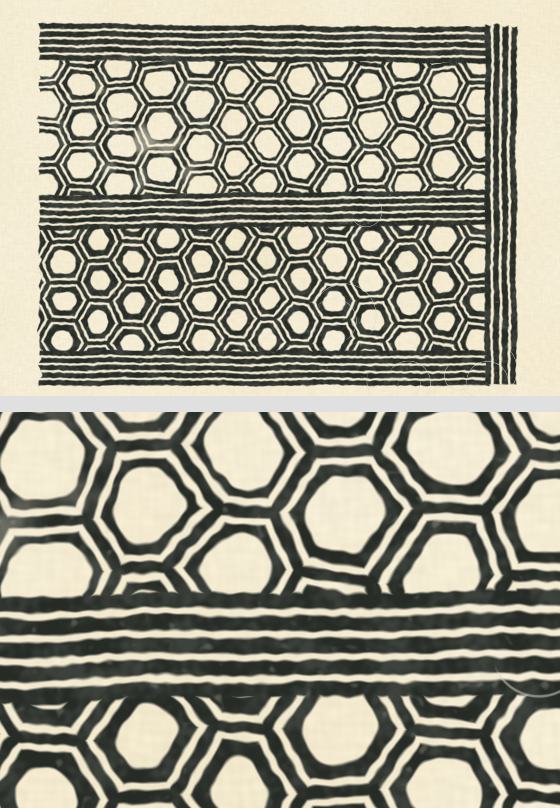
Top, the full canvas; bottom, a detail of the centre.
A Shadertoy shader for this pattern:

```glsl
// Hand-printed cloth: two bands of nested hexagon cells between striped borders.
// Jittered Voronoi cells give the outlines and rings, clamped repeats the stripes;
// gradient noise roughens the edges, wears the ink and weaves the cloth.

vec2 hash2(vec2 p) {
    p = vec2(dot(p, vec2(127.1, 311.7)), dot(p, vec2(269.5, 183.3)));
    return fract(sin(p) * 43758.5);
}

float gradientNoise(vec2 p) {
    vec2 i = floor(p), f = fract(p);
    vec2 u = f * f * f * (f * (f * 6.0 - 15.0) + 10.0);
    vec2 e = vec2(0.0, 1.0);
    float a = dot(hash2(i) * 2.0 - 1.0, f);
    float b = dot(hash2(i + e.yx) * 2.0 - 1.0, f - e.yx);
    float c = dot(hash2(i + e.xy) * 2.0 - 1.0, f - e.xy);
    float d = dot(hash2(i + e.yy) * 2.0 - 1.0, f - e.yy);
    return mix(mix(a, b, u.x), mix(c, d, u.x), u.y);
}

// Centre of a cell; odd columns sit half a row lower, some columns drift right.
vec2 cellCentre(vec2 id, bool upper) {
    vec2 jitter = hash2(id + (upper ? 3.0 : 47.0)) - 0.5;
    float k = (id.x - 4.4) / 1.6;
    float drift = upper ? 0.035 * exp(-k * k) : 0.041 * (1.0 - smoothstep(3.0, 7.5, id.x));
    float stagger = 0.5 * mod(id.x + 1.0, 2.0);
    return vec2(0.114 + 0.0913 * id.x + drift, (upper ? 0.788 : 0.395) + 0.104 * (id.y + stagger))
         + 0.018 * jitter;
}

// Signed ink distance of the hexagon cells, positive inside the ink.
float hexInk(vec2 p, bool upper) {
    vec2 base = round((p - vec2(0.114, upper ? 0.788 : 0.395)) / vec2(0.0913, 0.104));
    vec2 nearId = base, nearest = vec2(9.0);
    for (int j = -2; j <= 2; j++)
    for (int i = -2; i <= 2; i++) {
        vec2 id = base + vec2(i, j);
        vec2 toCentre = cellCentre(id, upper) - p;
        if (dot(toCentre, toCentre) < dot(nearest, nearest)) {
            nearest = toCentre;
            nearId = id;
        }
    }
    // Sharp distance to the cell wall, and a rounded one for the hole.
    float wall = 1.0, sum = 0.0;
    for (int j = -2; j <= 2; j++)
    for (int i = -2; i <= 2; i++) {
        vec2 id = nearId + vec2(i, j);
        if (i == 0 && j == 0) continue;
        vec2 other = cellCentre(id, upper) - p;
        float d = dot(0.5 * (nearest + other), normalize(other - nearest));
        wall = min(wall, d);
        sum += exp(-d / 0.004);
    }
    float rounded = -0.004 * log(sum);
    float ringEnd = (upper ? 0.0195 : 0.0235) + 0.005 * (hash2(nearId + 9.0).x - 0.5);
    float pale = max(0.0032 - abs(wall - 0.0082), rounded - ringEnd);
    return -pale;
}

// Signed ink distance of a run of stripes starting at zero.
float stripes(float x, float gap, float count) {
    float k = clamp(round(x / gap), 0.0, count - 1.0);
    return 0.34 * gap - abs(x - k * gap);
}

void mainImage(out vec4 fragColor, in vec2 fragCoord) {
    vec2 uv = fragCoord / iResolution.y;

    // Hand wobble: slow drift plus rough edges.
    vec2 p = uv;
    p += 0.006 * vec2(gradientNoise(uv * 9.0), gradientNoise(uv * 9.0 + 40.0));
    p += 0.0035 * vec2(gradientNoise(uv * 70.0 + 7.0), gradientNoise(uv * 70.0 + 90.0));

    // Heights above the lowest stripe of each border, with a slight lean.
    float top = p.y - 0.851 + 0.008 * (p.x - 0.67);
    float middle = p.y - 0.432 - 0.012 * (p.x - 0.67);
    float bottom = p.y - 0.033;

    // Cell bands, clipped by the borders.
    bool upper = middle > 0.037;
    float band = upper ? min(-top, middle - 0.075) : min(-middle, bottom - 0.075);
    float ink = min(hexInk(p, upper), band);

    // Horizontal borders, with ragged left ends.
    ink = max(ink, stripes(top, 0.0194, 5.0));
    ink = max(ink, stripes(middle, 0.0188, 5.0));
    ink = max(ink, stripes(bottom, 0.0188, 5.0));
    float ragged = 0.012 * gradientNoise(vec2(3.0, uv.y * 45.0));
    ink = min(ink, min(p.x - 0.1 + ragged, 1.236 - p.x));

    // Upright border on the right.
    float ends = 0.014 * gradientNoise(vec2(uv.x * 45.0, 8.0));
    float upright = min(stripes(p.x - 1.232, 0.0215, 4.0), min(p.y - 0.031, 0.934 - p.y + ends));
    ink = max(ink, upright);

    // Cloth: crossed threads and faint stains.
    float weave = gradientNoise(uv * vec2(50.0, 170.0)) + gradientNoise(uv * vec2(170.0, 50.0));
    vec3 cloth = vec3(0.955, 0.922, 0.822) + 0.025 * weave;
    cloth -= vec3(0.01, 0.02, 0.04) * gradientNoise(uv * 4.0);

    // Ink: mottled, with dry flecks and a washed-out patch at upper left.
    float mottle = smoothstep(-0.3, 0.5, gradientNoise(uv * 28.0) + 0.6 * gradientNoise(uv * 120.0));
    vec3 inkColour = mix(vec3(0.15, 0.17, 0.15), vec3(0.24, 0.26, 0.24), mottle);
    float dry = 0.2 * smoothstep(0.25, 0.6, gradientNoise(uv * 95.0 + 30.0));
    float washed = smoothstep(0.35, 0.1, length((uv - vec2(0.33, 0.68)) * vec2(1.0, 1.3)));
    dry += 0.5 * washed * smoothstep(0.0, 0.45, gradientNoise(uv * 18.0 + 60.0));
    float soft = max(1.0 / iResolution.y, 0.0016);
    float cover = smoothstep(-soft, soft, ink) * (1.0 - dry);
    vec3 colour = mix(cloth, inkColour, cover);

    // Loose pale fibres, mostly near the lower right.
    for (float i = 0.0; i < 8.0; i++) {
        vec2 h = hash2(vec2(i, 5.0)), g = hash2(vec2(i, 11.0));
        vec2 q = uv - vec2(0.75 + 0.52 * sqrt(h.x), 0.02 + 0.5 * h.y * h.y);
        float turn = 6.283 * g.y;
        float arc = smoothstep(-0.3, 0.2, dot(normalize(q + 1e-5), vec2(cos(turn), sin(turn))));
        float line = abs(length(q) - 0.03 - 0.06 * g.x);
        colour = mix(colour, vec3(0.86, 0.85, 0.79), 0.5 * arc * smoothstep(0.0018, 0.0003, line));
    }
    fragColor = vec4(colour, 1.0);
}
```
